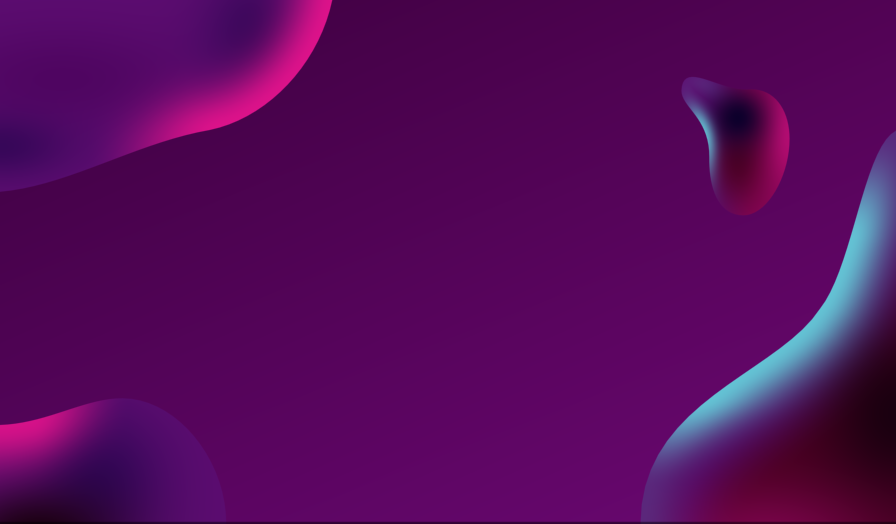
A WebGL 2 fragment shader for this background:

```glsl
#version 300 es
precision highp float;
// Four glossy liquid blobs float on a dim violet gradient.
// Each outline is a closed chain of cubic Bezier curves; its signed distance
// drives the edge and the neon rims, and soft spots shade the inside.

uniform vec2 u_resolution;
out vec4 fragColor;

// Canvas: height 1, origin at the lower left
const float ASPECT = 1.7067;
const int CURVE_STEPS = 18;
const float FOOT_LINE = 0.004;

const vec3 BACK_DARK = vec3(0.235, 0.0, 0.245);
const vec3 BACK_ACROSS = vec3(0.085, 0.012, 0.085);
const vec3 BACK_DOWN = vec3(0.105, 0.018, 0.12);
const vec3 PURPLE = vec3(0.36, 0.05, 0.44);
const vec3 VIOLET = vec3(0.31, 0.02, 0.38);
const vec3 LILAC = vec3(0.36, 0.20, 0.52);
const vec3 INDIGO = vec3(0.17, 0.02, 0.32);
const vec3 NAVY = vec3(0.05, 0.0, 0.17);
const vec3 BLACK_PLUM = vec3(0.10, 0.0, 0.06);
const vec3 WINE = vec3(0.29, 0.0, 0.13);
const vec3 MAGENTA = vec3(0.52, 0.02, 0.33);
const vec3 PINK = vec3(0.86, 0.07, 0.54);
const vec3 CYAN = vec3(0.39, 0.76, 0.83);

struct Outline { float gap; float side; };

vec2 bezier(vec2 a, vec2 b, vec2 c, vec2 d, float t) {
  float u = 1.0 - t;
  return u * u * u * a + 3.0 * u * t * (u * b + t * c) + t * t * t * d;
}

// Adds one curve: keeps the nearest distance, flips the side per crossing
void addCurve(inout Outline o, vec2 p, vec2 a, vec2 b, vec2 c, vec2 d) {
  vec2 from = a;
  for (int i = 1; i <= CURVE_STEPS; i++) {
    vec2 to = bezier(a, b, c, d, float(i) / float(CURVE_STEPS));
    vec2 edge = to - from, rel = p - from;
    float along = clamp(dot(rel, edge) / dot(edge, edge), 0.0, 1.0);
    o.gap = min(o.gap, length(rel - along * edge));
    if ((from.y > p.y) != (to.y > p.y) && rel.x < edge.x * rel.y / edge.y) o.side = -o.side;
    from = to;
  }
}

// Depth below the outline, positive inside
float depthOf(Outline o) { return -o.gap * o.side; }

float spot(vec2 p, vec2 center, vec2 radius) {
  vec2 q = (p - center) / radius;
  return exp(-dot(q, q));
}

float rim(float depth, float width) {
  float q = max(depth, 0.0) / width;
  return exp(-q * q);
}

vec3 cover(vec3 under, vec3 over, float depth) {
  float pixel = 0.8 / u_resolution.y;
  return mix(under, over, smoothstep(-pixel, pixel, depth));
}

vec3 upperLeftBlob(vec3 back, vec2 p) {
  Outline o = Outline(9.0, 1.0);
  addCurve(o, p, vec2(0.633, 1.0), vec2(0.607, 0.877), vec2(0.51, 0.775), vec2(0.4, 0.752));
  addCurve(o, p, vec2(0.4, 0.752), vec2(0.26, 0.728), vec2(0.13, 0.645), vec2(0.0, 0.634));
  addCurve(o, p, vec2(0.0, 0.634), vec2(-1.2, 0.5), vec2(0.8, 3.0), vec2(0.633, 1.0));
  float d = depthOf(o);
  vec3 col = mix(PURPLE, VIOLET, spot(p, vec2(0.12, 0.85), vec2(0.25, 0.1)));
  col = mix(col, INDIGO, 0.75 * spot(p, vec2(0.49, 0.93), vec2(0.1, 0.13)));
  col = mix(col, INDIGO, 0.75 * spot(p, vec2(0.0, 0.72), vec2(0.13, 0.06)));
  col = mix(col, PINK, rim(d, 0.075) * smoothstep(0.16, 0.42, p.x));
  return cover(back, col, d);
}

vec3 lowerLeftBlob(vec3 back, vec2 p) {
  Outline o = Outline(9.0, 1.0);
  addCurve(o, p, vec2(0.0, 0.189), vec2(0.09, 0.192), vec2(0.16, 0.24), vec2(0.233, 0.24));
  addCurve(o, p, vec2(0.233, 0.24), vec2(0.335, 0.24), vec2(0.431, 0.125), vec2(0.431, 0.0));
  addCurve(o, p, vec2(0.431, 0.0), vec2(0.431, -1.6), vec2(-1.8, 0.13), vec2(0.0, 0.189));
  float d = depthOf(o);
  vec3 col = mix(PURPLE, INDIGO, 0.9 * spot(p, vec2(0.18, 0.09), vec2(0.13, 0.12)));
  col = mix(col, BLACK_PLUM, spot(p, vec2(0.07, -0.02), vec2(0.16, 0.085)));
  col = mix(col, PINK, 0.95 * rim(d, 0.075) * (1.0 - smoothstep(0.06, 0.25, p.x)));
  return cover(back, col, d);
}

vec3 rightBlob(vec3 back, vec2 p) {
  Outline o = Outline(9.0, 1.0);
  addCurve(o, p, vec2(1.707, 0.751), vec2(1.645, 0.72), vec2(1.625, 0.49), vec2(1.562, 0.411));
  addCurve(o, p, vec2(1.562, 0.411), vec2(1.48, 0.285), vec2(1.22, 0.235), vec2(1.22, 0.0));
  addCurve(o, p, vec2(1.22, 0.0), vec2(1.22, -1.8), vec2(3.6, 0.9), vec2(1.707, 0.751));
  float d = depthOf(o);
  vec3 col = mix(VIOLET, WINE, smoothstep(0.07, 0.2, d));
  col = mix(col, BLACK_PLUM, spot(p, vec2(1.71, 0.21), vec2(0.14, 0.17)));
  col = mix(col, MAGENTA, 0.8 * spot(p, vec2(1.46, -0.03), vec2(0.2, 0.1)));
  float lit = smoothstep(0.07, 0.24, p.y) * (1.0 - smoothstep(0.54, 0.76, p.y));
  col = mix(col, mix(LILAC, CYAN, lit), rim(d, 0.072) * mix(0.75, 1.0, lit));
  return cover(back, col, d);
}

vec3 smallBlob(vec3 back, vec2 p) {
  Outline o = Outline(9.0, 1.0);
  addCurve(o, p, vec2(1.298, 0.827), vec2(1.3, 0.885), vec2(1.365, 0.829), vec2(1.422, 0.829));
  addCurve(o, p, vec2(1.422, 0.829), vec2(1.475, 0.835), vec2(1.504, 0.79), vec2(1.504, 0.735));
  addCurve(o, p, vec2(1.504, 0.735), vec2(1.504, 0.665), vec2(1.462, 0.589), vec2(1.416, 0.589));
  addCurve(o, p, vec2(1.416, 0.589), vec2(1.366, 0.589), vec2(1.35, 0.645), vec2(1.351, 0.7));
  addCurve(o, p, vec2(1.351, 0.7), vec2(1.352, 0.775), vec2(1.298, 0.795), vec2(1.298, 0.827));
  float d = depthOf(o);
  vec3 col = mix(PURPLE, MAGENTA, smoothstep(1.35, 1.44, p.x));
  col = mix(col, PINK, 0.6 * spot(p, vec2(1.5, 0.75), vec2(0.045, 0.1)));
  col = mix(col, WINE, 0.9 * spot(p, vec2(1.405, 0.69), vec2(0.05, 0.08)));
  col = mix(col, NAVY, spot(p, vec2(1.405, 0.775), vec2(0.055, 0.055)));
  float lit = spot(p, vec2(1.335, 0.735), vec2(0.035, 0.075));
  col = mix(col, CYAN, rim(d, 0.022) * lit);
  return cover(back, col, d);
}

void main() {
  vec2 uv = gl_FragCoord.xy / u_resolution;
  vec2 p = uv * vec2(ASPECT, 1.0);
  vec3 col = BACK_DARK + BACK_ACROSS * uv.x + BACK_DOWN * (1.0 - uv.y);
  col = upperLeftBlob(col, p);
  col = lowerLeftBlob(col, p);
  col = rightBlob(col, p);
  col = smallBlob(col, p);
  // Thin shaded line along the foot
  col *= mix(0.5, 1.0, smoothstep(0.5 * FOOT_LINE, 1.5 * FOOT_LINE, uv.y));
  fragColor = vec4(col, 1.0);
}
```
